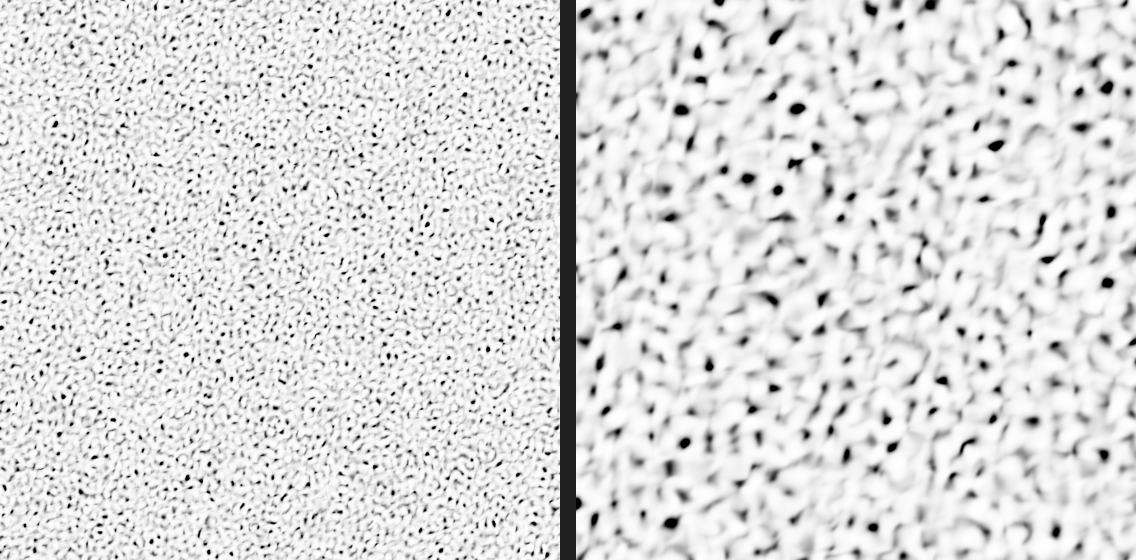
Left: the whole. Right: its middle third, enlarged.
Write a Shadertoy shader that draws this texture.

```glsl
const int WAVES = 28;                     // plane waves that build the speckle
const float FREQ_LOW = 46.0;              // speckle frequencies, cycles per canvas
const float FREQ_HIGH = 86.0;
const float LEAN = 0.8;                   // main direction of the marks in radians
const float LEAN_SPREAD = 0.45;           // the two fibre layers lean by this more or less
const float STRETCH = 1.15;               // elongation of the speckle along the lean
const vec2 FIBRES = vec2(125.0, 255.0);   // fibres per canvas, along and across
const float SPECKLE_WEIGHT = 0.87;
const float FIBRE_WEIGHT = 0.52;
const float BEND_FREQ = 10.0;             // slow distortion that keeps waves irregular
const float BEND_AMOUNT = 0.012;
const float RAGGED_FREQ = 120.0;          // small distortion of the outlines
const float RAGGED_AMOUNT = 0.004;
const float INK_BASE = 0.072;
const float INK_GROWTH = 1.05;
const vec3 PAPER = vec3(1.0);
const vec3 INK = vec3(0.0);
const int SAMPLES = 2;                    // antialiasing samples per axis
const float PI = 3.14159;
const float NOISE_DEVIATION = 0.214;      // standard deviation of smooth value noise

vec2 hash22(vec2 p) {
    vec3 q = fract(p.xyx * vec3(0.1031, 0.1030, 0.0973));
    q += dot(q, q.yzx + 33.33);
    return fract((q.xx + q.yz) * q.zy);
}

// Two independent channels of smooth value noise
vec2 noise2(vec2 p) {
    vec2 cell = floor(p);
    vec2 f = fract(p);
    f = f * f * (3.0 - 2.0 * f);
    vec2 low = mix(hash22(cell), hash22(cell + vec2(1.0, 0.0)), f.x);
    vec2 high = mix(hash22(cell + vec2(0.0, 1.0)), hash22(cell + vec2(1.0)), f.x);
    return mix(low, high, f.y);
}

// Coordinates with x running along the given direction
vec2 alongDirection(vec2 p, float angle) {
    float c = cos(angle);
    float s = sin(angle);
    return vec2(c * p.x + s * p.y, c * p.y - s * p.x);
}

// Evenly spaced irregular spots: band-limited noise of unit deviation
float speckle(vec2 p) {
    p = alongDirection(p, LEAN) * vec2(1.0 / STRETCH, 1.0);
    float sum = 0.0;
    for (int i = 0; i < WAVES; i++) {
        vec2 shape = hash22(vec2(float(i) * 3.7 + 1.0, 7.3));
        vec2 start = hash22(vec2(float(i) * 5.1 + 2.0, 41.9));
        float angle = PI * (float(i) + start.y) / float(WAVES);
        float freq = mix(FREQ_LOW, FREQ_HIGH, shape.x);
        sum += cos(2.0 * PI * (freq * dot(p, vec2(cos(angle), sin(angle))) + start.x));
    }
    return sum / sqrt(0.5 * float(WAVES));
}

// Fine hairs in one direction, unit deviation
float fibres(vec2 p, float angle) {
    vec2 q = alongDirection(p, angle) * FIBRES + 31.0 * (1.0 + angle);
    return (noise2(q).x - 0.5) / NOISE_DEVIATION;
}

// Exponential tone curve: mostly pale, with few dense spots
float inkAmount(vec2 uv) {
    vec2 p = uv + BEND_AMOUNT * (noise2(uv * BEND_FREQ + 5.0) - 0.5);
    p += RAGGED_AMOUNT * (noise2(uv * RAGGED_FREQ + 11.0) - 0.5);
    float hairs = fibres(p, LEAN - LEAN_SPREAD) + fibres(p, LEAN + LEAN_SPREAD);
    float density = SPECKLE_WEIGHT * speckle(p) + FIBRE_WEIGHT * hairs / sqrt(2.0);
    return min(INK_BASE * exp(INK_GROWTH * density), 1.0);
}

void mainImage(out vec4 fragColor, in vec2 fragCoord) {
    float ink = 0.0;
    for (int j = 0; j < SAMPLES; j++) {
        for (int i = 0; i < SAMPLES; i++) {
            vec2 shift = (vec2(i, j) + 0.5) / float(SAMPLES) - 0.5;
            ink += inkAmount((fragCoord + shift) / iResolution.y);
        }
    }
    ink /= float(SAMPLES * SAMPLES);
    fragColor = vec4(mix(PAPER, INK, ink), 1.0);
}
```
